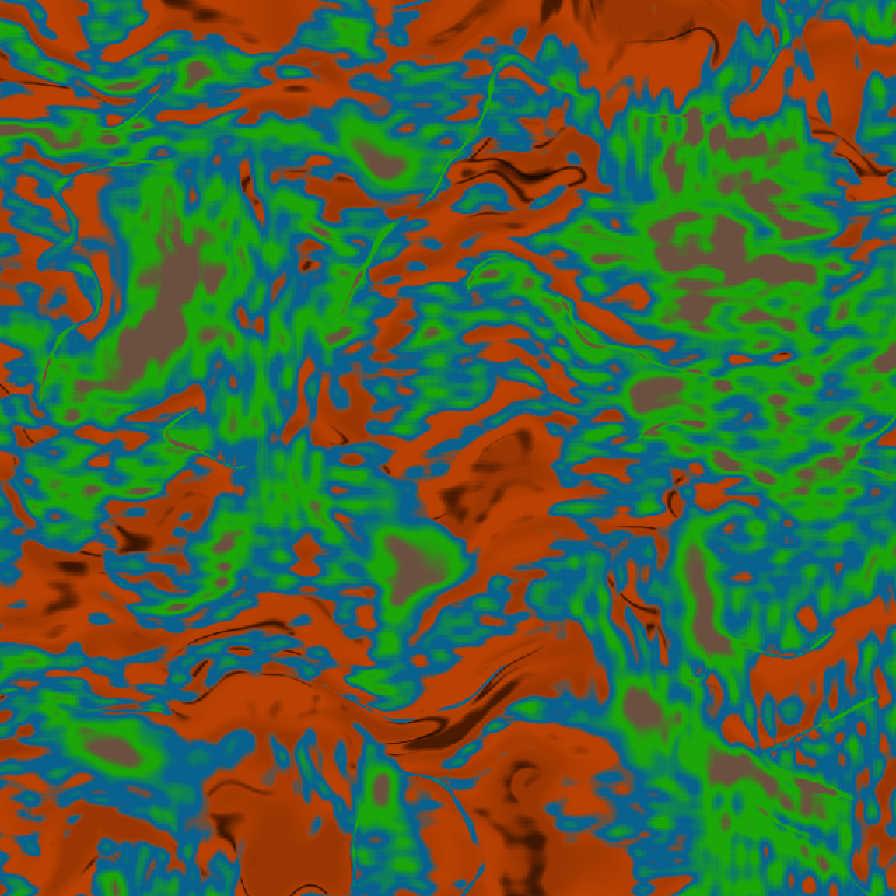
Write a Shadertoy shader that draws this texture map.

```glsl
// Mottled false-colour relief: a warped sum of gradient noise gives a height,
// and a colour ramp runs from green pools over teal and blue to orange folds.
// Scattered pools, thin seams and dark creases are laid over the height.

vec2 hash2(vec2 cell) {
    uvec2 k = uvec2(ivec2(cell) + 4096);
    uint h = k.x * 1597334677u ^ k.y * 3812015801u;
    h = (h ^ (h >> 15)) * 2246822519u;
    h = (h ^ (h >> 13)) * 3266489917u;
    h ^= h >> 16;
    return vec2(h & 65535u, h >> 16) / 65535.0;
}

float cornerSlope(vec2 cell, vec2 offset) {
    float angle = 6.2832 * hash2(cell).x;
    return dot(vec2(cos(angle), sin(angle)), offset);
}

// Gradient noise scaled to a standard deviation of about one
float noise(vec2 p) {
    vec2 i = floor(p), f = fract(p);
    vec2 u = f * f * f * (f * (f * 6.0 - 15.0) + 10.0);
    vec2 e = vec2(1, 0);
    float low = mix(cornerSlope(i, f), cornerSlope(i + e, f - e), u.x);
    float high = mix(cornerSlope(i + e.yx, f - e.yx), cornerSlope(i + 1.0, f - 1.0), u.x);
    return 4.7 * mix(low, high, u.y);
}

// Soft-edged square texels
vec2 softGrid(vec2 p, float count) {
    vec2 g = p * count;
    return (floor(g) + smoothstep(0.1, 0.9, fract(g))) / count;
}

// Strength of the nearest scattered pool
float pools(vec2 p) {
    vec2 g = p * 4.0, home = floor(g);
    float strength = 0.0;
    for (int y = -1; y <= 1; y++)
    for (int x = -1; x <= 1; x++) {
        vec2 cell = home + vec2(x, y);
        vec2 centre = cell + 0.2 + 0.6 * hash2(cell + 71.0);
        vec2 kind = hash2(cell + 133.0);
        float radius = mix(0.16, 0.33, kind.y);
        vec2 d = (g - centre) / radius;
        strength = max(strength, step(kind.x, 0.42) * exp(-dot(d, d)));
    }
    return strength;
}

vec3 ramp(float z) {
    vec3 umber = vec3(0.42, 0.31, 0.25);
    vec3 c = mix(umber, vec3(0.10, 0.66, 0.03), smoothstep(-2.4, -1.5, z));
    c = mix(c, vec3(0.05, 0.50, 0.36), smoothstep(-1.25, -0.4, z));
    c = mix(c, vec3(0.03, 0.38, 0.56), smoothstep(-0.5, 0.0, z));
    c = mix(c, umber, smoothstep(0.3, 0.52, z));
    return mix(c, vec3(0.72, 0.25, 0.01), smoothstep(0.54, 0.74, z));
}

void mainImage(out vec4 fragColor, in vec2 fragCoord) {
    vec2 p = softGrid(fragCoord / iResolution.xy, 256.0);

    // Bend the plane so streaks curl
    vec2 q = p + 0.035 * vec2(noise(p * 4.0 + 11.0), noise(p * 4.0 + 47.0));
    q += 0.009 * vec2(noise(p * 13.0 + 5.0), noise(p * 13.0 + 83.0));

    // Broad layout: warm below and above, cool band across the middle
    float z = 0.14 + 0.4 * cos(6.2832 * (p.y - 0.1));
    vec2 dome = (q - vec2(0.52, 0.39)) * mat2(0.87, -0.5, 0.5, 0.87);
    z += 1.5 * exp(-dot(dome * vec2(8, 13), dome * vec2(8, 13)));
    z += 0.5 * noise(q * vec2(3.0, 3.8) + 19.0);
    z += 0.58 * noise(q * vec2(7, 13) + 37.0);

    // Streaks, mostly level but upright in some regions
    float upright = smoothstep(0.1, 0.9, noise(p * 2.6 + 61.0) + 1.2 * (p.x - 0.5));
    z += 0.48 * mix(noise(q * vec2(16, 34) + 3.0), noise(q * vec2(34, 15) + 9.0), upright);

    // Blocky grain, calmer on the warm folds
    vec2 b = softGrid(p, 128.0);
    float grain = mix(noise(b * vec2(32, 62) + 0.5), noise(b * vec2(62, 32) + 7.5), upright);
    z += mix(0.42, 0.16, smoothstep(0.3, 1.1, z)) * grain;

    // Thin cool seams
    float seam = 1.0 - smoothstep(0.02, 0.08, abs(noise(q * vec2(3.0, 4.5) + 91.0)));
    z -= 1.1 * seam * smoothstep(0.0, 0.6, noise(p * 5.0 + 29.0));

    z = mix(z, -2.9, 0.92 * pools(q + 0.004 * noise(p * 24.0)));

    // Shaded folds and dark creases on the warm parts
    float fold = noise(q * vec2(9, 25) + 53.0);
    float crease = 1.0 - smoothstep(0.0, 0.35, abs(fold));
    crease *= smoothstep(0.5, 1.4, noise(q * vec2(6, 8) + 101.0));
    float shade = 0.95 + 0.07 * clamp(fold, -1.5, 1.0);
    shade *= 1.0 - 0.65 * crease;
    shade *= 1.0 - 0.6 * smoothstep(1.9, 2.9, z);
    vec3 colour = ramp(z) * mix(1.0, shade, smoothstep(0.5, 0.9, z));

    fragColor = vec4(colour, 1.0);
}
```
